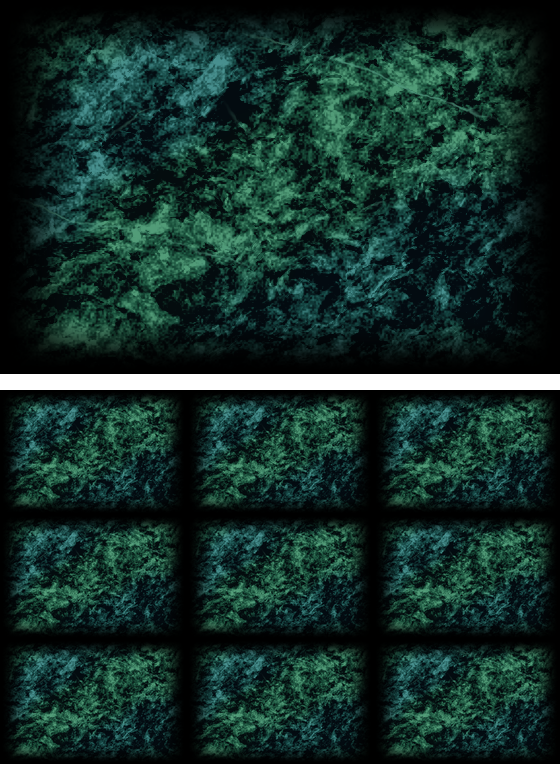
Top: one tile. Bottom: repeated 3 by 3.
This texture is drawn by a WebGL 2 fragment shader. Its source:

```glsl
#version 300 es
precision highp float;

uniform vec2 u_resolution;
out vec4 fragColor;

const float TAU = 6.283185;
const vec3 DEEP = vec3(0.014, 0.046, 0.058);
const vec3 MID = vec3(0.092, 0.300, 0.240);
const vec3 LIGHT = vec3(0.320, 0.600, 0.500);
const vec3 TEAL_TINT = vec3(0.88, 0.94, 1.12);
const vec3 GREEN_TINT = vec3(1.00, 1.02, 0.94);
const vec2 WARP_AMOUNT = vec2(0.16, 0.15);
const float BASE_TONE = 0.48;
const float BODY_CONTRAST = 1.75;
const float CRUMBLE_CONTRAST = 1.35;
const float STREAK_CONTRAST = 0.85;
const float GRAIN_CONTRAST = 0.55;
const float BAND_CONTRAST = 0.18;
const float PIT_DEPTH = 0.40;
const float VEIN_GAIN = 0.26;
const float CRACK_WIDTH = 0.0032;
const float CRACK_GAIN = 0.75;
const int MAIN_CRACKS = 2;
const int ALL_CRACKS = 8;
const vec2 VIGNETTE_START = vec2(0.010, 0.006);
const vec2 VIGNETTE_END = vec2(0.23, 0.17);

float hash(vec2 p) {
    vec3 q = fract(p.xyx * vec3(0.1031, 0.1030, 0.0973));
    q += dot(q, q.yzx + 33.33);
    return fract((q.x + q.y) * q.z);
}

// Value noise that wraps after a whole number of cells
float noise(vec2 p, vec2 period, float seed) {
    vec2 cell = floor(p);
    vec2 f = p - cell;
    f = f * f * (3.0 - 2.0 * f);
    vec2 a = mod(cell, period) + seed * 17.0;
    vec2 b = mod(cell + 1.0, period) + seed * 17.0;
    return mix(mix(hash(a), hash(vec2(b.x, a.y)), f.x),
               mix(hash(vec2(a.x, b.y)), hash(b), f.x), f.y);
}

float fbm(vec2 uv, vec2 freq, int octaves, float seed) {
    float sum = 0.0, total = 0.0, amplitude = 1.0;
    for (int i = 0; i < octaves; i++) {
        sum += amplitude * noise(uv * freq, freq, seed + float(i));
        total += amplitude;
        amplitude *= 0.6;
        freq *= 2.0;
        uv += vec2(0.37, 0.61);
    }
    return sum / total;
}

// Long pale fractures followed by short random hairlines
float cracks(vec2 uv) {
    float wobble = (fbm(uv, vec2(8.0, 5.0), 6, 41.0) - 0.5) * 0.075;
    float patchy = smoothstep(0.36, 0.60, fbm(uv, vec2(24.0, 16.0), 3, 47.0));
    float pixel = 1.0 / u_resolution.y;
    float result = 0.0;
    for (int i = 0; i < ALL_CRACKS; i++) {
        float k = float(i);
        bool isMain = i < MAIN_CRACKS;
        vec2 random = vec2(hash(vec2(k, 3.7)), hash(vec2(k, 9.2)));
        vec2 center = isMain ? vec2(0.25, 0.37) + k * vec2(0.41, 0.43)
                             : 0.12 + 0.76 * random;
        float slope = isMain ? -0.40 - 0.14 * k : mix(-2.2, 1.6, hash(random * 91.0));
        float reach = isMain ? 0.26 : mix(0.03, 0.09, random.y);
        vec2 d = fract(uv - center + 0.5) - 0.5;
        float dist = abs(d.y - slope * d.x - wobble) / sqrt(1.0 + slope * slope);
        float line = 1.0 - smoothstep(0.0, CRACK_WIDTH + pixel * 0.5, dist);
        float fade = 1.0 - smoothstep(reach * 0.6, reach, abs(d.x));
        result = max(result, line * fade * (isMain ? 1.0 : 0.5));
    }
    return result * mix(0.3, 1.0, patchy);
}

void main() {
    vec2 uv = gl_FragCoord.xy / u_resolution;

    // Whole-number shear tilts the grain and still wraps
    vec2 warp = vec2(fbm(uv, vec2(4.0, 3.0), 5, 1.0), fbm(uv, vec2(5.0, 4.0), 5, 11.0)) - 0.5;
    vec2 level = uv + warp * WARP_AMOUNT;
    vec2 tilted = vec2(level.x, level.y - uv.x);
    float band = 0.5 + 0.5 * cos(TAU * (uv.y - uv.x + warp.x * 0.5));

    // Stone body: tilted in the teal zones, flatter along the green band
    float body = mix(fbm(tilted, vec2(9.0, 9.0), 6, 21.0),
                     fbm(level, vec2(7.0, 13.0), 6, 27.0), 0.15 + 0.55 * band);
    float streak = fbm(tilted, vec2(44.0, 52.0), 3, 31.0);
    float crumble = fbm(level, vec2(42.0, 36.0), 4, 81.0);
    float grain = noise(uv * vec2(288.0, 192.0), vec2(288.0, 192.0), 35.0);
    float tone = BASE_TONE + (body - 0.5) * BODY_CONTRAST
               + (crumble - 0.5) * CRUMBLE_CONTRAST
               + (streak - 0.5) * STREAK_CONTRAST
               + (grain - 0.5) * GRAIN_CONTRAST
               + (band - 0.5) * BAND_CONTRAST;

    // Dark pits, pale flecks and a vein network
    float pits = smoothstep(0.60, 0.65, fbm(level, vec2(24.0, 30.0), 4, 51.0));
    float flecks = smoothstep(0.70, 0.78, fbm(uv, vec2(54.0, 36.0), 3, 61.0));
    float ridge = abs(fbm(tilted, vec2(7.0, 6.0), 6, 71.0) - 0.5);
    float veins = (1.0 - smoothstep(0.0, 0.022, ridge)) * smoothstep(0.40, 0.60, crumble);
    tone += veins * VEIN_GAIN * (1.3 - band) + flecks * 0.35 - pits * PIT_DEPTH;

    // Colour ramp and regional tint
    float crack = cracks(uv) * CRACK_GAIN;
    vec3 color = mix(DEEP, MID, smoothstep(0.08, 0.68, tone));
    color = mix(color, LIGHT, smoothstep(0.52, 1.25, tone));
    color *= mix(TEAL_TINT, GREEN_TINT, smoothstep(0.1, 0.8, band));
    color = mix(color, LIGHT, crack);

    // Dark border on all sides
    vec2 border = min(uv, 1.0 - uv) * vec2(u_resolution.x / u_resolution.y, 1.0);
    vec2 vignette = smoothstep(VIGNETTE_START, VIGNETTE_END, border);
    fragColor = vec4(color * vignette.x * vignette.y, 1.0);
}
```
